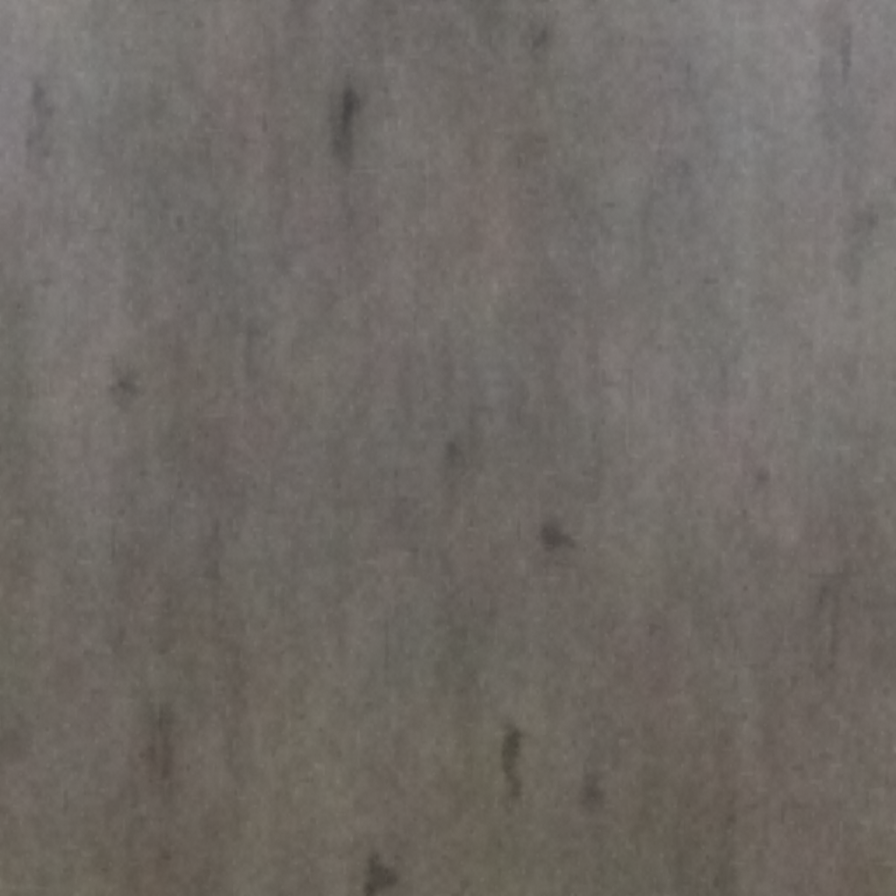
Give the GLSL for this texture, as a three.js fragment shader.

```glsl
// Weathered grey-brown wood board with soft vertical grain and small dark knots.
varying vec2 vUv;

float hash(vec2 p) {
  vec3 q = fract(vec3(p.xyx) * 0.1031);
  q += dot(q, q.yzx + 33.33);
  return fract((q.x + q.y) * q.z);
}

float noise(vec2 p) {
  vec2 cell = floor(p);
  vec2 f = fract(p);
  f = f * f * (3.0 - 2.0 * f);
  float low = mix(hash(cell), hash(cell + vec2(1.0, 0.0)), f.x);
  float high = mix(hash(cell + vec2(0.0, 1.0)), hash(cell + vec2(1.0, 1.0)), f.x);
  return mix(low, high, f.y);
}

// Layered noise, centred on zero
float fbm(vec2 p) {
  float sum = 0.0;
  float gain = 0.5;
  for (int i = 0; i < 4; i++) {
    sum += gain * (noise(p) - 0.5);
    p = p * 2.03 + 17.3;
    gain *= 0.5;
  }
  return sum;
}

// Few strong knots and many faint ones, each with a smear along the grain
float knots(vec2 p) {
  float shade = 0.0;
  vec2 warp = vec2(fbm(p * 50.0 + 7.0), fbm(p * 50.0 + 60.0)) * 0.028;
  float fibre = smoothstep(0.15, 0.85, noise(p * vec2(90.0, 18.0) + 90.0));
  for (int i = 0; i < 18; i++) {
    float id = float(i);
    vec2 centre = vec2(fract(id * 0.618 + 0.47), fract(id * 0.283 + 0.55));
    centre += 0.16 * (vec2(hash(vec2(id, 3.0)), hash(vec2(id, 8.0))) - 0.5);
    float weight = hash(vec2(id, 21.0));
    weight = mix(0.3, 1.0, weight * weight);
    float size = mix(0.006, 0.014, weight);
    vec2 d = p - centre + warp;
    vec2 core = d / vec2(size, size * 1.5);
    vec2 tail = (d + vec2(0.006, 0.03)) / vec2(0.014, 0.045);
    shade += 0.72 * weight * exp(-dot(core, core));
    shade += 0.6 * hash(vec2(id, 35.0)) * fibre * exp(-dot(tail, tail));
  }
  return shade;
}

void main() {
  vec2 p = vUv;

  // Warm brown below, neutral grey above, cool sheen in the upper corners
  vec3 color = mix(vec3(0.408, 0.380, 0.342), vec3(0.432, 0.411, 0.396), smoothstep(0.0, 0.6, p.y));
  float sheen = smoothstep(0.3, 1.05, p.y) * smoothstep(0.05, 0.58, abs(p.x - 0.42));
  color += vec3(0.092, 0.102, 0.117) * sheen;

  // Grain: broad bands, narrow streaks and cloudy patches
  vec2 bent = p + vec2(0.014 * fbm(p * vec2(5.0, 6.0)), 0.0);
  float bands = fbm(bent * vec2(13.0, 2.0) + 4.0);
  float streaks = fbm(bent * vec2(42.0, 5.0) + 31.0);
  float clouds = fbm(p * vec2(8.0, 6.0) + 52.0);
  float smudges = fbm(p * vec2(38.0, 24.0) + 140.0);
  color += 0.070 * bands + 0.056 * streaks + 0.072 * clouds + 0.052 * smudges;

  // Faint pink, green and ochre stains
  float stain = fbm(p * vec2(11.0, 8.0) + 73.0);
  float ochre = fbm(p * vec2(9.0, 7.0) + 120.0);
  color += vec3(0.025, -0.014, 0.006) * stain + vec3(0.014, 0.004, -0.026) * ochre;

  // Fine worn texture, small pale flecks and dark pits
  float speckle = fbm(p * vec2(125.0, 105.0) + 11.0);
  float fleck = smoothstep(0.78, 1.0, noise(p * vec2(130.0, 110.0) + 200.0));
  float pit = smoothstep(0.84, 1.0, noise(p * vec2(95.0, 70.0) + 300.0));
  color += 0.074 * speckle + 0.026 * fleck - 0.028 * pit;

  color -= vec3(0.16, 0.156, 0.147) * min(knots(p), 1.0);
  gl_FragColor = vec4(color, 1.0);
}
```
